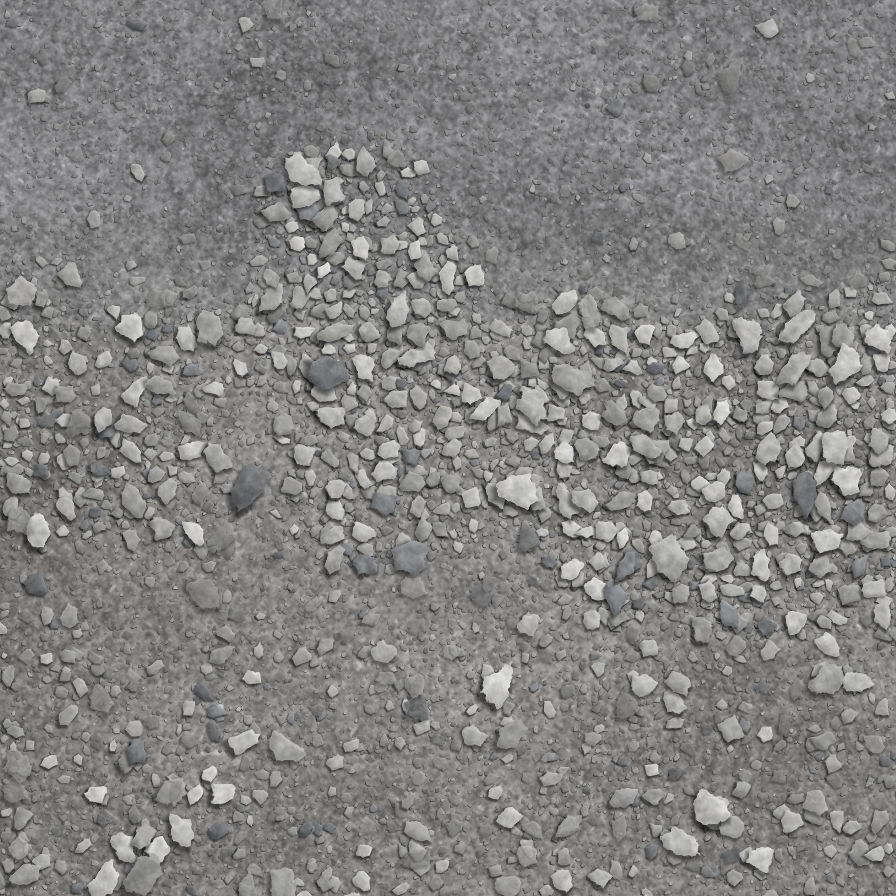
Reproduce this texture procedurally as a WebGL 2 fragment shader.

```glsl
#version 300 es
precision highp float;

uniform vec2 u_resolution;
out vec4 fragColor;

const float TAU = 6.28318;
const vec2 LIGHT = vec2(0.6, 0.8);
const mat2 OCTAVE = mat2(1.6, 1.2, -1.2, 1.6);

float hash(vec2 p) {
    return fract(sin(dot(p, vec2(127.1, 311.7))) * 43758.5);
}

float noise(vec2 p) {
    vec2 i = floor(p), f = fract(p);
    f = f * f * (3.0 - 2.0 * f);
    return mix(mix(hash(i), hash(i + vec2(1, 0)), f.x),
               mix(hash(i + vec2(0, 1)), hash(i + vec2(1, 1)), f.x), f.y);
}

float fbm(vec2 p, int octaves) {
    float sum = 0.0, amp = 0.5, total = 0.0;
    for (int i = 0; i < octaves; i++) {
        sum += amp * noise(p);
        total += amp;
        amp *= 0.6;
        p = OCTAVE * p + 17.3;
    }
    return sum / total;
}

// Share of ground covered by stones: a dense band, sparse below, bare above
float stoneCover(vec2 p) {
    vec2 w = p + 0.1 * (vec2(fbm(p * 7.0, 2), fbm(p * 7.0 + 31.0, 2)) - 0.5);
    float rise = smoothstep(0.24, 0.3, w.x) * (1.0 - smoothstep(0.44, 0.54, w.x));
    float top = mix(0.69, 0.82, rise);
    float bottom = mix(0.37, 0.29, smoothstep(0.55, 0.7, w.x));
    float band = smoothstep(bottom - 0.03, bottom + 0.06, w.y)
               * (1.0 - smoothstep(top - 0.06, top + 0.03, w.y));
    band *= mix(0.68, 1.0, smoothstep(0.25, 0.36, w.x));
    float track = (w.x - 0.31) / 0.035;
    band *= 1.0 - 0.8 * exp(-track * track) * (1.0 - smoothstep(0.52, 0.62, w.y));
    float sparse = 0.04 + 0.33 * (1.0 - smoothstep(0.26, 0.38, w.y));
    return max(band, sparse);
}

// Irregular convex polygon of about unit radius: distance and edge normal
vec3 stoneShape(vec2 q, vec2 id) {
    vec3 shape = vec3(-9.0, 0.0, 0.0);
    for (int k = 0; k < 6; k++) {
        vec2 key = id + float(k) * vec2(3.7, 1.9);
        float angle = (float(k) + 0.85 * hash(key)) * TAU / 6.0;
        vec2 normal = vec2(cos(angle), sin(angle));
        float edge = dot(q, normal) - mix(0.62, 1.0, hash(key + 5.3));
        if (edge > shape.x) shape = vec3(edge, normal);
    }
    shape.x = max(shape.x, length(q) - 1.12);
    return shape;
}

vec3 stoneColour(vec2 id, float paleness) {
    float kind = hash(id + 8.1);
    vec3 colour = vec3(1.0, 0.998, 0.985) * (paleness + 0.2 * (hash(id + 2.7) - 0.5));
    if (kind < 0.09) colour = vec3(0.41, 0.42, 0.43) + 0.12 * hash(id + 6.2);
    if (kind > 0.992) colour = vec3(0.56, 0.47, 0.44);
    return colour;
}

// Scatters one size of stone over the ground, one candidate per cell
vec3 addStones(vec3 ground, vec2 p, float cells, float share, float evenness,
               float paleness, float pixel) {
    vec3 colour = ground;
    vec2 home = floor(p * cells);
    for (int j = -1; j <= 1; j++)
    for (int i = -1; i <= 1; i++) {
        vec2 cell = home + vec2(i, j);
        vec2 id = cell + cells * 1.37;
        vec2 centre = cell + 0.5 + 0.55 * (vec2(hash(id), hash(id + 4.4)) - 0.5);
        float radius = mix(0.29, 0.54, pow(hash(id + 1.6), 1.3));
        vec2 offset = p * cells - centre;
        if (length(offset) > radius * 2.0) continue;
        float cover = stoneCover(centre / cells);
        if (hash(id + 9.7) > share * mix(cover, 1.0, evenness)) continue;

        float turn = hash(id + 7.2) * TAU;
        mat2 spin = mat2(cos(turn), sin(turn), -sin(turn), cos(turn));
        float stretch = mix(1.0, 1.3, hash(id + 3.3));
        vec2 size = radius * vec2(stretch, 1.0 / stretch);
        float grain = fbm(p * 110.0 + id, 3) - 0.5;
        vec2 q = spin * offset / size;
        vec2 light = spin * LIGHT;
        vec3 shape = stoneShape(q, id);
        float shadow = stoneShape(q + 0.22 * light, id).x;

        // Worn, half buried stones fade into the dust
        float exposed = mix(0.5, 1.0, smoothstep(0.2, 0.8, 0.6 * cover + 0.7 * hash(id + 5.9)));
        colour *= 1.0 - 0.5 * exposed * (1.0 - smoothstep(-0.1, 0.28, shadow));
        float bevel = smoothstep(-0.45, -0.05, shape.x) * dot(shape.yz, light);
        float relief = 0.06 * bevel + 0.04 * dot(q, light) + 0.27 * grain;
        vec3 stone = stoneColour(id, paleness) + relief;
        float soft = pixel * cells / radius;
        float mask = 1.0 - smoothstep(-soft, soft, shape.x + 0.45 * grain);
        colour = mix(colour, stone, mask * exposed);
    }
    return colour;
}

// Dusty soil with broad stains, clumps and coarse sand
vec3 soil(vec2 p) {
    float stains = fbm(p * vec2(3.5, 6.5), 4) - 0.5;
    float clumps = fbm(OCTAVE * p * 28.0, 3) - 0.5;
    float sand = fbm(OCTAVE * p * 105.0, 2) - 0.5;
    float specks = smoothstep(0.8, 0.97, noise(OCTAVE * p * 95.0 + 7.0));
    float tone = 0.508 + 0.22 * stains + 0.15 * clumps + 0.28 * sand + 0.1 * specks;
    vec3 tint = mix(vec3(1.008, 1.0, 0.985), vec3(1.0, 0.992, 1.005), smoothstep(0.5, 0.8, p.y));
    return tone * tint;
}

void main() {
    vec2 p = gl_FragCoord.xy / min(u_resolution.x, u_resolution.y);
    float pixel = 0.7 / min(u_resolution.x, u_resolution.y);
    vec3 colour = soil(p);
    colour = addStones(colour, p, 165.0, 0.36, 0.6, 0.57, pixel);
    colour = addStones(colour, p, 88.0, 0.5, 0.1, 0.6, pixel);
    colour = addStones(colour, p, 50.0, 0.7, 0.02, 0.65, pixel);
    colour = addStones(colour, p, 31.0, 0.72, 0.0, 0.69, pixel);
    colour = addStones(colour, p, 23.0, 0.26, 0.0, 0.7, pixel);
    fragColor = vec4(clamp(colour, 0.0, 1.0), 1.0);
}
```
